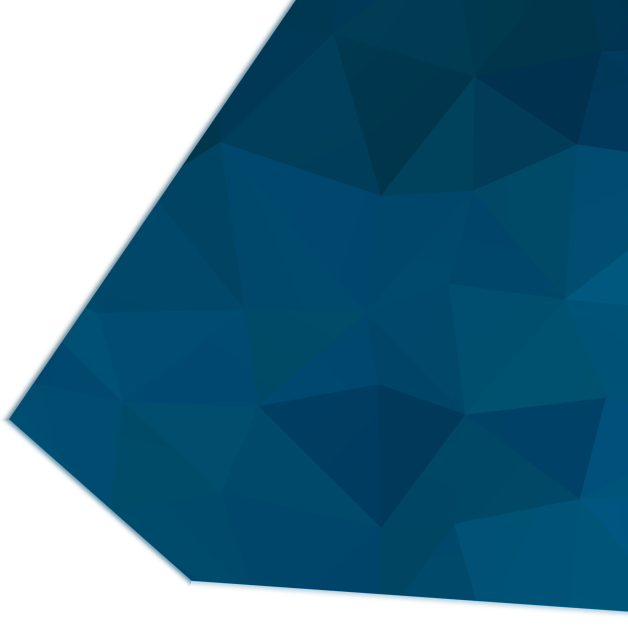
Give the GLSL for this background, as a Shadertoy shader.

```glsl
// Low-poly blue facets filling a slanted panel with a soft rim on white.

const float CELL = 0.185;            // mean facet size, in canvas heights
const float JITTER = 0.25;           // vertex offset; larger values would fold facets
const float TONE_SPREAD = 0.26;      // random tone range between facets
const float HUE_SPREAD = 0.022;      // random shift between green and blue
const float FACET_SLOPE = 0.45;      // gradient strength inside a facet
const float GLOW_WIDTH = 0.0085;
const vec3 DEEP_BLUE = vec3(0.0, 0.190, 0.290);
const vec3 LIGHT_BLUE = vec3(0.0, 0.345, 0.500);
const vec3 GLOW_BLUE = vec3(0.0, 0.290, 0.430);

// Panel corners, counter-clockwise; the panel runs off the top and right
const vec2 TOP = vec2(0.4622, 1.0);
const vec2 LEFT = vec2(0.0140, 0.3450);
const vec2 BOTTOM = vec2(0.2995, 0.0924);
const vec2 RIGHT = vec2(0.9820, 0.0443);

float hash(vec2 p) {
    vec3 q = fract(p.xyx * vec3(0.1031, 0.1030, 0.0973));
    q += dot(q, q.yzx + 33.33);
    return fract((q.x + q.y) * q.z);
}

vec2 hash2(vec2 p) {
    return vec2(hash(p + 17.3), hash(p + 71.9));
}

// Signed distance to the line a-b, positive on its left
float leftOf(vec2 p, vec2 a, vec2 b) {
    vec2 d = normalize(b - a);
    return d.x * (p.y - a.y) - d.y * (p.x - a.x);
}

vec2 gridVertex(vec2 id) {
    return CELL * (id + (hash2(id) - 0.5) * 2.0 * JITTER);
}

float blob(vec2 p, vec2 centre, float radius) {
    vec2 d = (p - centre) / radius;
    return exp(-dot(d, d));
}

// Large-scale light: dark top, dark lower middle, bright right side
float lightField(vec2 p) {
    float tone = mix(0.72, 0.15, smoothstep(0.53, 0.87, p.y));
    tone -= 0.38 * blob(p, vec2(0.68, 0.33), 0.22);
    tone += 0.38 * blob(p, vec2(0.99, 0.57), 0.18);
    tone += 0.28 * blob(p, vec2(0.97, 0.10), 0.15);
    return tone;
}

vec3 facetColour(vec2 p, vec2 centre, vec2 seed) {
    float tone = lightField(centre) + (hash(seed) - 0.5) * TONE_SPREAD;
    tone += FACET_SLOPE * dot(p - centre, hash2(seed + 5.1) - 0.5);
    vec3 colour = mix(DEEP_BLUE, LIGHT_BLUE, clamp(tone, 0.05, 1.0));
    float hue = (hash(seed + 9.7) - 0.5) * HUE_SPREAD;
    return colour + vec3(0.0, hue, -hue);
}

// Adds one triangle as colour (rgb) and coverage (a)
vec4 facet(vec2 p, vec2 a, vec2 b, vec2 c, vec2 seed, float aa) {
    float inside = min(leftOf(p, a, b), min(leftOf(p, b, c), leftOf(p, c, a)));
    float cover = smoothstep(-aa, aa, inside);
    return vec4(facetColour(p, (a + b + c) / 3.0, seed), 1.0) * cover;
}

// Jittered grid, each cell split along a random diagonal
vec3 facetMesh(vec2 p, float aa) {
    vec4 sum = vec4(0.0);
    vec2 home = floor(p / CELL);
    for (int j = -1; j <= 1; j++)
    for (int i = -1; i <= 1; i++) {
        vec2 id = home + vec2(i, j);
        vec2 a = gridVertex(id);
        vec2 b = gridVertex(id + vec2(1, 0));
        vec2 c = gridVertex(id + vec2(1, 1));
        vec2 d = gridVertex(id + vec2(0, 1));
        vec2 seed = id + 40.0;
        if (hash(id + 3.7) < 0.5) {
            sum += facet(p, a, b, c, seed, aa);
            sum += facet(p, a, c, d, seed + 0.5, aa);
        } else {
            sum += facet(p, a, b, d, seed, aa);
            sum += facet(p, b, c, d, seed + 0.5, aa);
        }
    }
    return sum.rgb / max(sum.a, 0.001);
}

void mainImage(out vec4 fragColor, in vec2 fragCoord) {
    vec2 p = fragCoord / iResolution.y;
    float aa = 0.75 / iResolution.y;

    // Panel outline
    float upperEdge = leftOf(p, TOP, LEFT);
    float lowerEdge = leftOf(p, LEFT, BOTTOM);
    float baseEdge = leftOf(p, BOTTOM, RIGHT);
    float inside = min(upperEdge, min(lowerEdge, baseEdge));

    // Soft rim, fainter under the base
    float rim = max(-inside, 0.0) / GLOW_WIDTH;
    float strength = baseEdge < min(upperEdge, lowerEdge) ? 0.22 : 0.50;
    vec3 colour = mix(vec3(1.0), GLOW_BLUE, strength * exp(-rim * rim * 2.0));

    colour = mix(colour, facetMesh(p, aa), smoothstep(-aa, aa, inside));
    fragColor = vec4(colour, 1.0);
}
```
